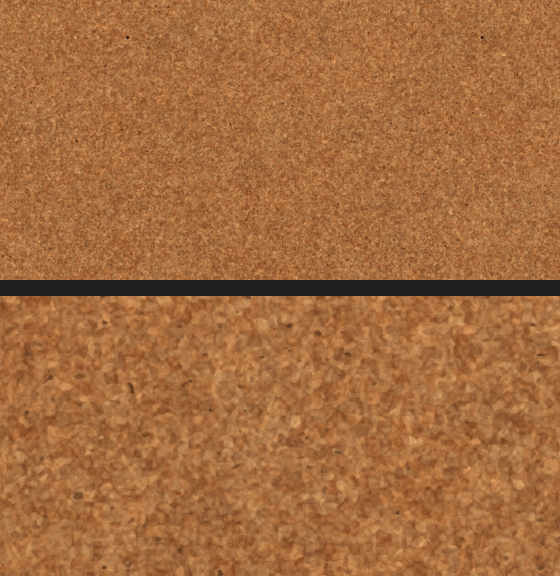
Top: the whole. Bottom: its middle third, enlarged.
Give the GLSL for this texture, as a WebGL 2 fragment shader.

```glsl
#version 300 es
precision highp float;
// Pressed cork sheet: small angular chips in warm browns, layered at two sizes
// as softly blended cellular noise, with fine grit, slow tonal drift, dark
// bark specks and a pair of pinholes. Lengths are in canvas heights.

uniform vec2 u_resolution;
out vec4 fragColor;

const vec3 CORK_MEAN = vec3(0.653, 0.422, 0.243);
const vec3 LIGHT_STEP = vec3(0.190, 0.186, 0.138);
const vec3 GREY_TINT = vec3(-0.022, 0.024, 0.040);
const vec3 BARK = vec3(0.29, 0.175, 0.09);
const vec3 HOLE = vec3(0.10, 0.06, 0.04);

vec3 hash3(vec2 p) {
    vec3 q = fract(p.xyx * vec3(0.1031, 0.1030, 0.0973));
    q += dot(q, q.yxz + 33.33);
    return fract((q.xxy + q.yzz) * q.zyx);
}

float valueNoise(vec2 p, float seed) {
    vec2 cell = floor(p), f = p - cell;
    f = f * f * (3.0 - 2.0 * f);
    cell += seed;
    float low = mix(hash3(cell).x, hash3(cell + vec2(1, 0)).x, f.x);
    float high = mix(hash3(cell + vec2(0, 1)).x, hash3(cell + vec2(1, 1)).x, f.x);
    return mix(low, high, f.y) - 0.5;
}

// Elongated, randomly turned chips: x = tone, y = tint, z = gap darkness
vec3 chips(vec2 p, float seed) {
    vec2 cell = floor(p), f = p - cell;
    vec2 look = vec2(0.0);
    float total = 0.0, nearest = 9.0, second = 9.0;
    for (int j = -1; j <= 1; j++) {
        for (int i = -1; i <= 1; i++) {
            vec2 offset = vec2(i, j);
            vec3 place = hash3(cell + offset + seed);
            vec3 shade = hash3(cell + offset + seed + 71.7);
            vec2 d = offset + 0.1 + 0.8 * place.xy - f;
            float angle = 6.2832 * place.z;
            vec2 axis = vec2(cos(angle), sin(angle));
            d = vec2(0.8 * dot(d, axis), 1.3 * dot(d, vec2(-axis.y, axis.x)));
            float dist = length(d);
            float weight = exp(-16.0 * dist);
            float pale = 0.6 * smoothstep(0.92, 1.0, shade.z);
            look += weight * vec2(shade.x - 0.5 + pale, shade.y - 0.5);
            total += weight;
            second = min(second, max(nearest, dist));
            nearest = min(nearest, dist);
        }
    }
    return vec3(look / total, 1.0 - smoothstep(0.0, 0.25, second - nearest));
}

// Coverage of sparse ragged specks, at most one in each cell
float specks(vec2 p, float density, float seed) {
    vec2 cell = floor(p);
    vec3 place = hash3(cell + seed);
    vec3 kind = hash3(cell + seed + 39.1);
    vec2 d = p - cell - mix(vec2(0.25), vec2(0.75), place.xy);
    d.y *= mix(0.8, 1.6, kind.z);
    float radius = mix(0.05, 0.14, kind.y * kind.y);
    float ragged = length(d) + 0.14 * valueNoise(p * 8.0, seed);
    float cover = 1.0 - smoothstep(radius - 0.05, radius + 0.05, ragged);
    return cover * step(kind.x, density) * mix(0.3, 1.0, place.z);
}

float pinholes(vec2 p) {
    float cover = 0.0;
    for (int i = 0; i < 2; i++) {
        vec2 centre = vec2(0.456 + 1.266 * float(i), 0.866);
        cover = max(cover, 1.0 - smoothstep(0.003, 0.0065, length(p - centre)));
    }
    return cover;
}

vec3 cork(vec2 p) {
    vec2 warp = vec2(valueNoise(p * 110.0, 5.0), valueNoise(p * 110.0, 23.0));
    vec2 q = p + 0.005 * warp;
    vec3 coarse = chips(q * 76.0, 11.0);
    vec3 fine = chips(q * 145.0, 203.0);

    // Chip tones, grit, clumps and broad drift
    float tone = 0.56 * coarse.x + 0.62 * fine.x + 0.06;
    tone -= 0.24 * coarse.z + 0.12 * fine.z - 0.07;
    tone += 0.66 * valueNoise(p * 215.0, 61.0);
    tone += 0.14 * valueNoise(p * 26.0, 83.0);
    tone += 0.12 * valueNoise(p * vec2(3.0, 6.0), 97.0);
    float tint = 0.8 * coarse.y + 0.5 * fine.y + 0.4 * valueNoise(p * 7.0, 131.0);

    vec3 colour = CORK_MEAN + LIGHT_STEP * tone + GREY_TINT * tint;
    colour = mix(colour, BARK, 0.75 * specks(q * 31.0, 0.30, 151.0));
    colour = mix(colour, BARK, 0.50 * specks(q * 47.0, 0.30, 307.0));
    return mix(colour, HOLE, pinholes(p));
}

void main() {
    // Four samples per pixel keep the chip edges smooth
    vec3 sum = vec3(0.0);
    for (int k = 0; k < 4; k++) {
        vec2 shift = 0.5 * vec2(k % 2, k / 2) - 0.25;
        sum += cork((gl_FragCoord.xy + shift) / u_resolution.y);
    }
    fragColor = vec4(clamp(0.25 * sum, 0.0, 1.0), 1.0);
}
```
